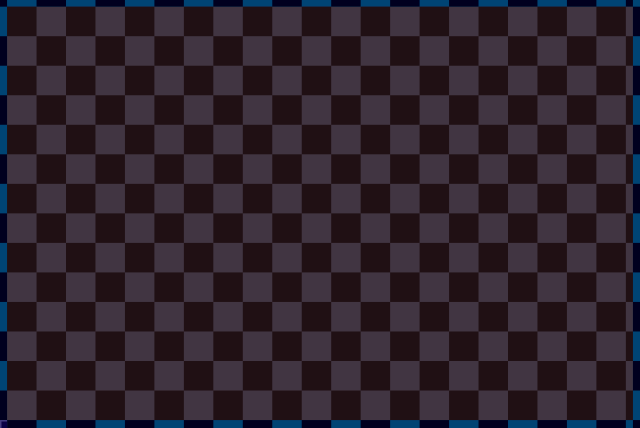
This pattern is drawn by a Shadertoy shader. Its source:

```glsl
// A dark two-tone checkerboard inside a thin blue and navy checked frame.
// Antialiased square waves give the checks; a box distance recolours the
// frame, and a small outlined square sits in the lower left corner.

const vec2 CELLS = vec2(21.72, 14.495);        // canvas size in cells
const vec2 MARGIN_LOW = vec2(0.24, 0.269);     // left and bottom frame width
const vec2 MARGIN_HIGH = vec2(0.24, 0.226);    // right and top frame width
const float OUTLINE = 0.05;                    // corner square line width

const vec3 MAUVE = vec3(0.255, 0.208, 0.259);
const vec3 MAROON = vec3(0.126, 0.063, 0.078);
const vec3 BLUE = vec3(0.0, 0.265, 0.455);
const vec3 NAVY = vec3(0.0, 0.0, 0.12);
const vec3 CORNER_FILL = vec3(0.04, 0.0, 0.27);
const vec3 CORNER_LINE = vec3(0.27, 0.23, 0.50);

// Coverage of a signed distance, one pixel wide, positive inside.
vec2 cover(vec2 d, vec2 pixel) {
    return clamp(d / pixel + 0.5, 0.0, 1.0);
}

// Smoothed square wave: +1 in even cells, -1 in odd cells.
vec2 squareWave(vec2 p, vec2 pixel) {
    vec2 triangle = abs(mod(p - 0.5, 2.0) - 1.0) - 0.5;
    return clamp(2.0 * triangle / pixel, -1.0, 1.0);
}

// Coverage of an axis-aligned box.
float boxMask(vec2 p, vec2 low, vec2 high, vec2 pixel) {
    vec2 inside = cover(p - low, pixel) * cover(high - p, pixel);
    return inside.x * inside.y;
}

void mainImage(out vec4 fragColor, in vec2 fragCoord) {
    vec2 pixel = CELLS / iResolution.xy;
    vec2 p = fragCoord * pixel - MARGIN_LOW;
    vec2 fieldEnd = CELLS - MARGIN_LOW - MARGIN_HIGH;

    // The right frame starts a new column after the cut-off one.
    vec2 wave = squareWave(p, pixel);
    wave.x *= 1.0 - 2.0 * cover(p - fieldEnd, pixel).x;
    float light = 0.5 + 0.5 * wave.x * wave.y;

    // Field and frame share the same checks in different colours.
    vec3 field = mix(MAROON, MAUVE, light);
    vec3 frame = mix(NAVY, BLUE, light);
    vec3 color = mix(frame, field, boxMask(p, vec2(0.0), fieldEnd, pixel));

    // Corner square, outlined along its top and left sides.
    float corner = boxMask(p, -MARGIN_LOW - pixel, vec2(0.0), pixel);
    float fill = boxMask(p, vec2(OUTLINE - MARGIN_LOW.x, -MARGIN_LOW.y - pixel.y),
                         vec2(0.0, -OUTLINE), pixel);
    color = mix(color, mix(CORNER_LINE, CORNER_FILL, fill), corner);

    fragColor = vec4(color, 1.0);
}
```
